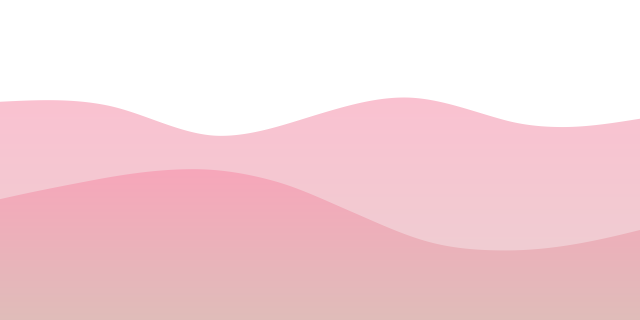
A Shadertoy shader for this background:

```glsl
// Two smooth layered pink waves with vertical gradients on white.

const int KNOTS = 9;
const float WIDTH = 2.0; // canvas width in units of its height

const vec3 PAPER = vec3(1.0);
const vec3 BACK_TOP = vec3(0.980, 0.757, 0.817);
const vec3 BACK_LOW = vec3(0.940, 0.802, 0.823);
const vec3 FRONT_TOP = vec3(0.967, 0.652, 0.730);
const vec3 FRONT_LOW = vec3(0.876, 0.738, 0.727);

// Crest knots: position x, height y, slope
const vec3 BACK_CREST[KNOTS] = vec3[KNOTS](
    vec3(0.000, 0.682, 0.05), vec3(0.333, 0.671, -0.20),
    vec3(0.690, 0.5755, 0.00), vec3(1.000, 0.6445, 0.30),
    vec3(1.263, 0.6953, 0.00), vec3(1.576, 0.625, -0.27),
    vec3(1.758, 0.603, 0.00), vec3(2.000, 0.629, 0.16),
    vec3(2.200, 0.661, 0.16));

const vec3 FRONT_CREST[KNOTS] = vec3[KNOTS](
    vec3(0.000, 0.3776, 0.23), vec3(0.2865, 0.4362, 0.19),
    vec3(0.604, 0.4714, 0.00), vec3(0.859, 0.4336, -0.28),
    vec3(1.094, 0.3404, -0.43), vec3(1.328, 0.2474, -0.29),
    vec3(1.581, 0.2174, 0.00), vec3(1.797, 0.237, 0.17),
    vec3(2.000, 0.2813, 0.25));

// Cubic Hermite curve between two knots
float hermite(vec3 a, vec3 b, float x) {
    float span = b.x - a.x;
    float t = clamp((x - a.x) / span, 0.0, 1.0);
    float s = 1.0 - t;
    return mix(a.y, b.y, t * t * (3.0 - 2.0 * t))
         + span * t * s * (a.z * s - b.z * t);
}

// Height of a crest at x
float crestHeight(vec3 knots[KNOTS], float x) {
    float height = knots[0].y;
    for (int i = 0; i < KNOTS - 1; i++) {
        if (x >= knots[i].x) height = hermite(knots[i], knots[i + 1], x);
    }
    return height;
}

// Vertical gradient, from the low colour up to the top colour
vec3 gradient(vec3 low, vec3 top, float lowY, float topY, float y) {
    return mix(low, top, clamp((y - lowY) / (topY - lowY), 0.0, 1.0));
}

// Antialiased coverage below a height
float below(float height, float y, float pixel) {
    return clamp(0.5 + (height - y) / pixel, 0.0, 1.0);
}

void mainImage(out vec4 fragColor, in vec2 fragCoord) {
    vec2 p = fragCoord / iResolution.xy * vec2(WIDTH, 1.0);
    float pixel = 1.0 / iResolution.y;

    vec3 backColor = gradient(BACK_LOW, BACK_TOP, 0.217, 0.695, p.y);
    vec3 frontColor = gradient(FRONT_LOW, FRONT_TOP, 0.0, 0.471, p.y);

    // Layers from back to front
    vec3 color = PAPER;
    color = mix(color, backColor, below(crestHeight(BACK_CREST, p.x), p.y, pixel));
    color = mix(color, frontColor, below(crestHeight(FRONT_CREST, p.x), p.y, pixel));
    fragColor = vec4(color, 1.0);
}
```
